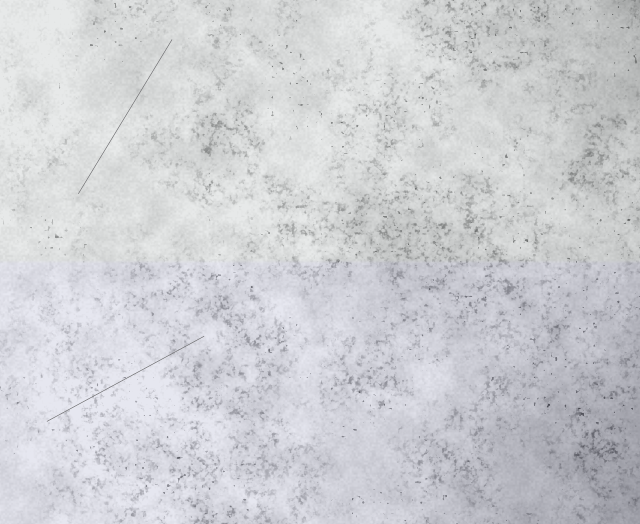
This texture is drawn by a WebGL 2 fragment shader. Its source:

```glsl
#version 300 es
precision highp float;
// Pale weathered concrete in two tints, with fine speckled stains, pits and two thin scratches.

uniform vec2 u_resolution;
out vec4 fragColor;

float hash(vec2 cell) {
    uvec2 q = uvec2(ivec2(cell) + 32768) * uvec2(1597334673u, 3812015801u);
    uint n = (q.x ^ q.y) * 1597334673u;
    n = (n ^ (n >> 15)) * 2246822519u;
    return float((n ^ (n >> 13)) & 65535u) / 65535.0;
}

float noise(vec2 p) {
    vec2 cell = floor(p), f = fract(p);
    f = f * f * (3.0 - 2.0 * f);
    float low = mix(hash(cell), hash(cell + vec2(1, 0)), f.x);
    float high = mix(hash(cell + vec2(0, 1)), hash(cell + vec2(1, 1)), f.x);
    return mix(low, high, f.y);
}

float fbm(vec2 p, int octaves) {
    float sum = 0.0, total = 0.0, amplitude = 0.5;
    for (int i = 0; i < octaves; i++) {
        sum += amplitude * noise(p);
        total += amplitude;
        amplitude *= 0.6;
        p = mat2(1.6, 1.2, -1.2, 1.6) * p + 17.3;
    }
    return sum / total;
}

float segmentDistance(vec2 p, vec2 a, vec2 b) {
    vec2 ab = b - a;
    return length(p - a - ab * clamp(dot(p - a, ab) / dot(ab, ab), 0.0, 1.0));
}

void main() {
    vec2 uv = gl_FragCoord.xy / u_resolution;
    vec2 p = gl_FragCoord.xy / u_resolution.y;
    float pixel = 1.0 / u_resolution.y;

    // Broad light falling off to the right, deepest in the corners
    float value = 0.889 - 0.07 * pow(uv.x, 1.4) - 0.022 * smoothstep(0.35, 0.0, uv.y);
    value -= 0.17 * smoothstep(0.60, 0.0, length((uv - vec2(1.03, 0.04)) * vec2(1.0, 0.9)));
    value -= 0.13 * smoothstep(0.32, 0.0, length(uv - vec2(1.03, 1.0)));

    // Soft clouds and blotches
    value -= 0.16 * (fbm(p * 4.0 + 5.0, 5) - 0.5);
    value -= 0.14 * (fbm(p * 17.0 + 31.0, 5) - 0.5);

    // Fine speckle gathered in loose patches, sparse at the left edge
    float patches = smoothstep(0.30, 0.70, fbm(p * 7.0 + 9.0, 5) + 0.05 * uv.x);
    patches *= mix(0.35, 1.0, smoothstep(0.0, 0.16, uv.x));
    float clusters = smoothstep(0.28, 0.72, fbm(p * 48.0 + 22.0, 3));
    float flecks = smoothstep(0.42, 0.84, fbm(p * 175.0, 2));
    value -= 0.24 * patches * clusters * flecks + 0.04 * patches * clusters;

    // Fine grain
    value -= 0.05 * (noise(p * 260.0 + 70.0) - 0.5);
    value = min(value, 0.91);

    // Tiny dark pits, more frequent to the right
    float pitField = 0.75 * noise(p * 150.0 + 13.0) + 0.25 * noise(p * 290.0);
    float pitZone = smoothstep(0.46, 0.66, fbm(p * 9.0 + 40.0, 4) + 0.14 * uv.x - 0.05);
    value -= 0.32 * pitZone * smoothstep(0.79, 0.92, pitField);

    // Neutral upper half, lavender lower half
    float upper = smoothstep(0.496, 0.505, uv.y);
    vec3 color = value + mix(vec3(-0.007, -0.004, 0.030), vec3(-0.004, 0.004, 0.003), upper);

    // Two straight scratches
    float scratch = min(segmentDistance(p, vec2(0.150, 0.631), vec2(0.328, 0.924)),
                        segmentDistance(p, vec2(0.090, 0.196), vec2(0.389, 0.358)));
    float line = 1.0 - smoothstep(0.0008 - 0.5 * pixel, 0.0008 + 0.5 * pixel, scratch);
    color = mix(color, vec3(0.47, 0.47, 0.48), 0.85 * line);

    fragColor = vec4(clamp(color, 0.0, 1.0), 1.0);
}
```
